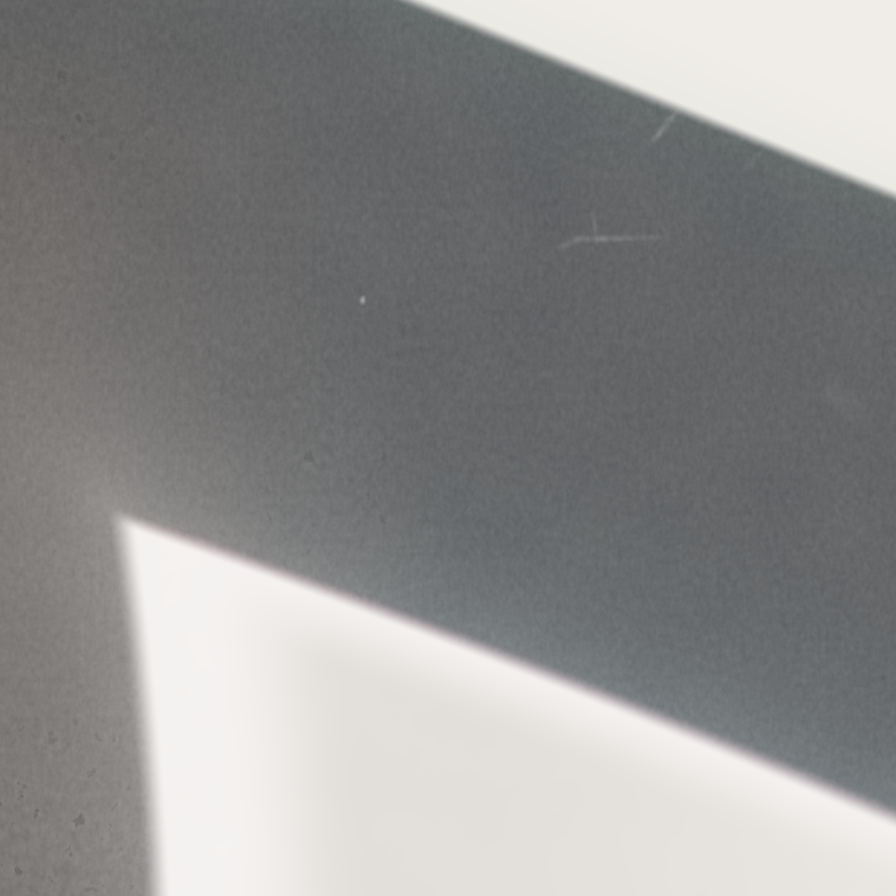
Write a WebGL 2 fragment shader that draws this texture.

```glsl
#version 300 es
precision highp float;
// Sunlight on a rough plaster wall: a broad grey shadow band runs between
// two pale lit areas. Soft signed edges shape the light, exponential falloffs
// add bounce glow, and gradient noise gives stains, pits and grain.
uniform vec2 u_resolution;
out vec4 fragColor;

vec2 hashGradient(vec2 cell) {
  vec3 q = fract(vec3(cell.xyx) * vec3(0.1031, 0.1030, 0.0973));
  q += dot(q, q.yzx + 33.33);
  return fract((q.xx + q.yz) * q.zy) * 2.0 - 1.0;
}

float gradientNoise(vec2 p) {
  vec2 i = floor(p), f = fract(p);
  vec2 w = f * f * f * (f * (f * 6.0 - 15.0) + 10.0);
  float a = dot(hashGradient(i), f);
  float b = dot(hashGradient(i + vec2(1, 0)), f - vec2(1, 0));
  float c = dot(hashGradient(i + vec2(0, 1)), f - vec2(0, 1));
  float d = dot(hashGradient(i + 1.0), f - 1.0);
  return mix(mix(a, b, w.x), mix(c, d, w.x), w.y);
}

float fbm(vec2 p) {
  float sum = 0.0, amp = 0.5;
  for (int i = 0; i < 4; i++) {
    sum += amp * gradientNoise(p);
    p = mat2(1.6, 1.2, -1.2, 1.6) * p + 7.3;
    amp *= 0.5;
  }
  return sum;
}

// Soft stroke from a to b that fades towards both ends
float scratch(vec2 p, vec2 a, vec2 b, float width) {
  vec2 ab = b - a;
  float t = clamp(dot(p - a, ab) / dot(ab, ab), 0.0, 1.0);
  float d = length(p - a - ab * t);
  return smoothstep(width, 0.0, d) * (0.2 + 3.2 * t * (1.0 - t));
}

vec3 shadowedWall(vec2 p, float aboveLow, float insideLeft, float belowTop) {
  // Broad tone: neutral slate on the right, warmer and lighter on the left
  float warmSide = smoothstep(0.55, 0.0, p.x);
  vec3 wall = mix(vec3(0.388, 0.395, 0.403), vec3(0.425, 0.414, 0.408), warmSide);
  wall += 0.045 * smoothstep(0.85, 0.4, p.y) * warmSide;
  wall -= vec3(0.035, 0.025, 0.02) * smoothstep(0.8, 1.0, p.y) * warmSide;

  // Light bouncing off the lit areas, bluer towards the right
  float away = length(max(vec2(aboveLow, -insideLeft), 0.0));
  vec3 bounce = mix(vec3(0.135, 0.132, 0.126), vec3(0.095, 0.115, 0.116), smoothstep(0.1, 0.7, p.x));
  wall += bounce * exp(-away / 0.085);
  wall += vec3(0.018, 0.034, 0.027) * exp(-max(belowTop, 0.0) / 0.045);

  // Stains, and pits gathered on the left side
  wall += 0.03 * fbm(p * 9.0 + 3.0) * vec3(1.1, 1.0, 0.9);
  float pitArea = smoothstep(0.26, 0.02, length(p - vec2(0.05, 0.05)))
                + 0.6 * smoothstep(0.22, 0.02, length(p - vec2(0.05, 0.84)))
                + 0.5 * smoothstep(0.24, 0.02, length(p - vec2(0.36, 0.5)));
  float pits = fbm(p * vec2(62.0, 54.0));
  wall += pitArea * (0.08 * pits - 0.09 * smoothstep(0.14, 0.3, pits));

  // Grain, slightly stretched upwards
  wall += 0.026 * gradientNoise(p * vec2(115.0, 85.0) + 5.0);
  wall += 0.028 * gradientNoise(p * vec2(190.0, 130.0));
  wall += 0.022 * gradientNoise(p * vec2(310.0, 240.0) + 17.0);

  // Broken scuffs and a pale fleck
  float scuffs = 0.06 * scratch(p, vec2(0.612, 0.717), vec2(0.652, 0.736), 0.006)
               + 0.09 * scratch(p, vec2(0.630, 0.733), vec2(0.735, 0.735), 0.006)
               + 0.06 * scratch(p, vec2(0.661, 0.765), vec2(0.667, 0.725), 0.004)
               + 0.10 * scratch(p, vec2(0.726, 0.840), vec2(0.757, 0.877), 0.006)
               + 0.04 * scratch(p, vec2(0.832, 0.810), vec2(0.850, 0.832), 0.006)
               + 0.03 * scratch(p, vec2(0.915, 0.575), vec2(0.965, 0.535), 0.024);
  scuffs *= 0.85 + 1.2 * gradientNoise(p * 75.0);
  float fleck = smoothstep(0.005, 0.0, length((p - vec2(0.405, 0.665)) * vec2(1.0, 0.7)));
  return wall + scuffs + 0.22 * fleck;
}

void main() {
  vec2 p = gl_FragCoord.xy / u_resolution;

  // Signed edges: slanted top beam, gently bowed lower patch
  float along = (p.x - 0.137) / 0.863;
  float lowEdge = 0.423 - 0.3345 * along + 0.038 * along * (1.0 - along);
  float leftEdge = 0.174 - 0.095 * p.y + 0.12 * p.y * (0.42 - p.y);
  float aboveLow = (p.y - lowEdge) * 0.932;
  float insideLeft = p.x - leftEdge;
  float belowTop = (1.0 - 0.4035 * (p.x - 0.452) - p.y) * 0.927;

  vec3 color = shadowedWall(p, aboveLow, insideLeft, belowTop);

  // Upper beam, a touch dimmer and yellower beside its edge
  vec3 beam = mix(vec3(0.925, 0.918, 0.898), vec3(0.942, 0.93, 0.915),
                  smoothstep(0.0, 0.1, -belowTop));
  color = mix(color, beam, smoothstep(0.007, -0.010, belowTop));

  // Lower patch: bright rim on the left and top, softer cream within
  float inward = smoothstep(0.08, 0.24, insideLeft) * smoothstep(0.0, 0.085, -aboveLow);
  vec3 patchLight = mix(vec3(0.958, 0.948, 0.941), vec3(0.888, 0.874, 0.857), inward);
  patchLight += 0.022 * inward * smoothstep(0.5, 1.0, p.x);
  patchLight += 0.008 * fbm(p * 12.0);
  float soft = mix(0.009, 0.013, clamp(along, 0.0, 1.0));
  float lit = smoothstep(soft, -soft - 0.002, aboveLow) * smoothstep(-0.016, 0.018, insideLeft);
  color = mix(color, patchLight, lit);

  // Faint rosy fringe along the slanted edge of the patch
  float fringe = exp(-pow((aboveLow - 0.001) / 0.007, 2.0)) * smoothstep(0.0, 0.06, insideLeft);
  color += vec3(0.022, -0.016, -0.004) * fringe;

  fragColor = vec4(clamp(color, 0.0, 1.0), 1.0);
}
```
